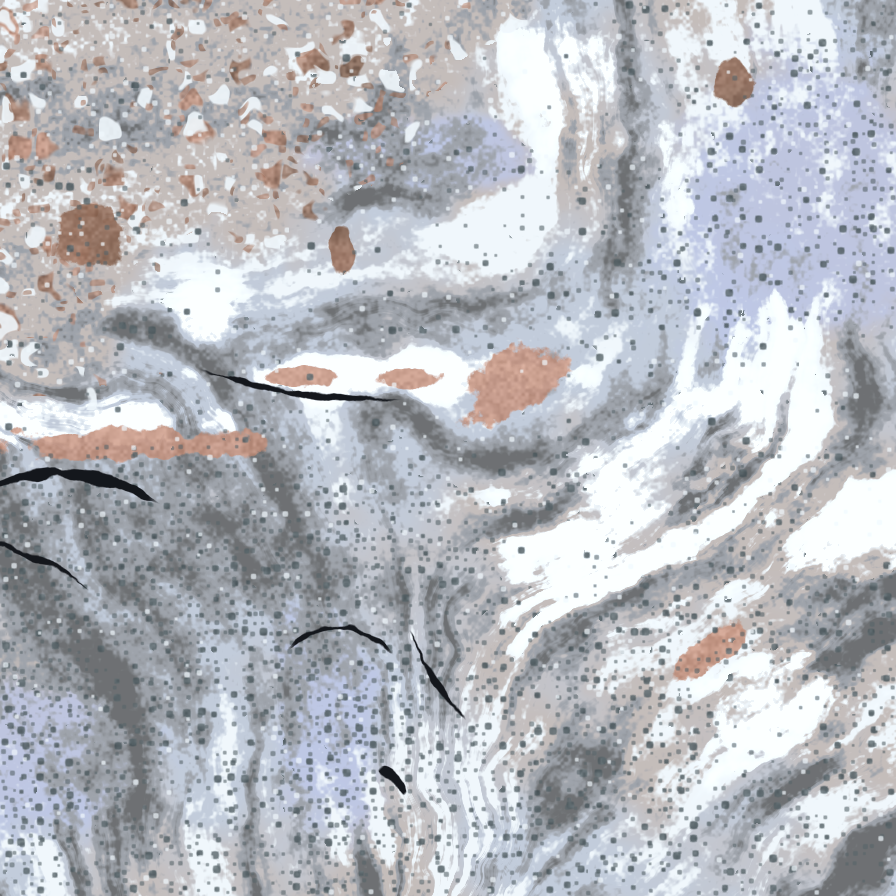
This texture is drawn by a Shadertoy shader. Its source:

```glsl
// Weathered banded rock: pale flowing layers, rusty patches, dark specks and cracks.

const vec3 SLATE = vec3(0.43, 0.44, 0.45);
const vec3 GRAY = vec3(0.62, 0.64, 0.67);
const vec3 PALE_BLUE = vec3(0.76, 0.80, 0.86);
const vec3 LAVENDER = vec3(0.74, 0.78, 0.91);
const vec3 ROSE_GRAY = vec3(0.77, 0.74, 0.73);
const vec3 WHITE = vec3(0.94, 0.97, 0.99);
const vec3 SALMON = vec3(0.77, 0.57, 0.49);
const vec3 BROWN = vec3(0.48, 0.36, 0.29);
const vec3 SPECK = vec3(0.34, 0.39, 0.41);
const vec3 BLACK = vec3(0.08, 0.09, 0.11);
const float BAND_FREQ = 30.0;
const float BAND_CONTRAST = 1.65;
const float WARP = 0.16;
const float GRAIN = 0.17;

// Patches: centre, radii
const vec4 WHITES[7] = vec4[7](
  vec4(0.74, 0.46, 0.22, 0.11), vec4(0.87, 0.22, 0.10, 0.06), vec4(0.96, 0.40, 0.10, 0.06),
  vec4(0.23, 0.64, 0.05, 0.05), vec4(0.08, 0.53, 0.22, 0.03), vec4(0.43, 0.58, 0.22, 0.03),
  vec4(0.66, 0.89, 0.06, 0.12));
const vec4 LAVENDERS[4] = vec4[4](
  vec4(0.90, 0.78, 0.19, 0.17), vec4(0.37, 0.19, 0.08, 0.12),
  vec4(0.46, 0.81, 0.14, 0.05), vec4(0.04, 0.11, 0.13, 0.08));
const vec4 RUSTS[5] = vec4[5](
  vec4(0.57, 0.57, 0.065, 0.034), vec4(0.34, 0.58, 0.034, 0.012), vec4(0.46, 0.577, 0.033, 0.011),
  vec4(0.14, 0.503, 0.15, 0.018), vec4(0.80, 0.277, 0.045, 0.018));
const vec4 CLASTS[3] = vec4[3](
  vec4(0.10, 0.735, 0.038, 0.038), vec4(0.38, 0.725, 0.015, 0.028), vec4(0.82, 0.91, 0.024, 0.028));

// Cracks: start and end, then bend and half width
const vec4 CRACKS[6] = vec4[6](
  vec4(-0.02, 0.455, 0.18, 0.435), vec4(-0.02, 0.395, 0.10, 0.34), vec4(0.22, 0.59, 0.45, 0.555),
  vec4(0.32, 0.275, 0.44, 0.27), vec4(0.46, 0.30, 0.52, 0.195), vec4(0.422, 0.142, 0.452, 0.112));
const vec2 SHAPES[6] = vec2[6](
  vec2(0.026, 0.009), vec2(0.01, 0.004), vec2(-0.012, 0.004),
  vec2(0.026, 0.006), vec2(-0.006, 0.004), vec2(0.004, 0.012));

float hash(vec2 p) {
  vec3 q = fract(p.xyx * 0.1031);
  q += dot(q, q.yzx + 33.33);
  return fract((q.x + q.y) * q.z);
}

float noise(vec2 p) {
  vec2 i = floor(p), f = fract(p);
  f = f * f * (3.0 - 2.0 * f);
  return mix(mix(hash(i), hash(i + vec2(1, 0)), f.x),
             mix(hash(i + vec2(0, 1)), hash(i + 1.0), f.x), f.y);
}

// Layered noise, centred on zero
float fbm(vec2 p) {
  float sum = -0.5, amp = 0.52;
  for (int i = 0; i < 5; i++) {
    sum += amp * noise(p);
    p = p * 2.03 + 19.7;
    amp *= 0.5;
  }
  return sum;
}

// Positive inside an ellipse; those on the right lean upward
float blob(vec2 p, vec4 e) {
  float tilt = 0.6 * smoothstep(0.5, 0.6, e.x), c = cos(tilt), s = sin(tilt);
  vec2 d = p - e.xy;
  return 1.0 - length(vec2(c * d.x + s * d.y, c * d.y - s * d.x) / e.zw);
}

// One jittered, squarish grain per grid cell
float grains(vec2 p, float cells, float chance, float size) {
  vec2 id = floor(p * cells);
  vec2 d = abs(fract(p * cells) - 0.3 - 0.4 * vec2(hash(id + 3.1), hash(id + 47.3)));
  float radius = size * (0.5 + 0.5 * hash(id + 71.9));
  float dist = mix(length(d), max(d.x, d.y), 0.5) - radius;
  float soft = 0.03 + 0.7 * cells / iResolution.y;
  return (1.0 - smoothstep(-soft, soft, dist)) * step(hash(id + 11.7), chance);
}

// Layer coordinate: upright below, slanted at right, hooked above
float layers(vec2 p) {
  float a = p.x - 0.62, b = 0.66 - p.y;
  float hooked = 0.5 * (a + b + sqrt((a - b) * (a - b) + 0.02)) - 0.17;
  vec2 q = p - vec2(0.5, 0.4);
  float lower = mix(q.x + 0.25 * q.y, 0.6 * q.x - 0.8 * q.y, smoothstep(0.43, 0.62, p.x));
  return mix(lower, hooked, smoothstep(0.5, 0.66, p.y));
}

float crack(vec2 p, vec4 ends, vec2 shape) {
  vec2 d = ends.zw - ends.xy, q = p - ends.xy;
  float t = dot(q, d) / dot(d, d), arch = 4.0 * t * (1.0 - t);
  float side = dot(q, vec2(-d.y, d.x)) / length(d);
  float offset = abs(side - shape.x * arch - 0.014 * fbm(p * 28.0));
  float width = shape.y * (0.15 + noise(p * 45.0)) * sqrt(max(arch, 0.0));
  float soft = 1.0 / iResolution.y;
  return smoothstep(0.0, 0.3, arch) * (1.0 - smoothstep(width - soft, width + soft, offset));
}

void mainImage(out vec4 fragColor, in vec2 fragCoord) {
  vec2 p = fragCoord / iResolution.xy;
  vec2 warped = p + WARP * vec2(fbm(p * 4.0), fbm(p * 4.0 + 37.0));
  float band = fbm(vec2(layers(warped) * BAND_FREQ, (p.x + p.y) * 4.0));
  float cloud = fbm(p * 7.0 + 5.0), rough = fbm(p * 38.0);

  // Regions
  float white = -1.0, lavender = -1.0, rust = -1.0, clast = -1.0, ink = 0.0;
  for (int i = 0; i < 7; i++) white = max(white, blob(p, WHITES[i]));
  for (int i = 0; i < 4; i++) lavender = max(lavender, blob(warped, LAVENDERS[i]));
  for (int i = 0; i < 5; i++) rust = max(rust, blob(p, RUSTS[i]));
  for (int i = 0; i < 3; i++) clast = max(clast, blob(p, CLASTS[i]));
  for (int i = 0; i < 6; i++) ink = max(ink, crack(p, CRACKS[i], SHAPES[i]));
  white = smoothstep(-0.05, 0.5, white + 1.8 * band + 0.9 * rough);
  lavender = smoothstep(-0.1, 0.3, lavender + 0.5 * rough);
  float edge = p.x - 0.13 - 1.1 * max(p.y - 0.68, 0.0) + 0.4 * cloud;
  float rubble = smoothstep(0.54, 0.64, p.y) * (1.0 - smoothstep(-0.04, 0.08, edge));
  float murk = smoothstep(-0.1, 0.6, blob(warped, vec4(0.2, 0.34, 0.36, 0.24)));
  float low = 1.0 - smoothstep(0.38, 0.54, p.y);

  // Tone and palette
  float calm = max(0.7 * max(lavender, rubble), 0.6 * murk);
  float grain = noise(p * 250.0) + 0.6 * noise(p * 120.0) - 0.8;
  float tone = 0.52 + BAND_CONTRAST * band * (1.0 - calm) + 0.55 * cloud + 0.4 * rough
    + 0.36 * white - 0.15 * murk - 0.04 * low + GRAIN * grain * (1.0 + 0.7 * rubble);
  float rosy = smoothstep(-0.08, 0.22, fbm(p * 5.0 + 61.0) + 0.35 * rubble + 0.08 * low);
  vec3 middle = mix(mix(PALE_BLUE, ROSE_GRAY, rosy), LAVENDER, 0.8 * lavender);
  vec3 color = mix(SLATE, GRAY, smoothstep(0.1, 0.34, tone));
  color = mix(color, middle, smoothstep(0.34, 0.52, tone));
  color = mix(color, WHITE, smoothstep(0.62, 0.82, tone)) + 0.05 * white * step(0.8, tone);

  // Rust, rubble and large clasts
  color = mix(color, SALMON + 0.1 * grain, 0.85 * smoothstep(0.0, 0.14, rust + 1.3 * rough));
  vec2 ragged = p + 0.02 * vec2(noise(p * 60.0), noise(p * 60.0 + 23.0));
  vec3 stone = mix(BROWN, SALMON, noise(p * 24.0)) + 0.18 * grain;
  color = mix(color, stone, 0.8 * grains(ragged, 24.0, 0.3 * rubble, 0.34));
  color = mix(color, WHITE, 0.9 * grains(ragged, 33.0, 0.35 * rubble, 0.38));
  color = mix(color, stone, 0.65 * grains(ragged, 61.0, 0.28 * rubble, 0.36));
  color = mix(color, mix(stone, BROWN, 0.5), 0.9 * smoothstep(0.0, 0.12, clast + 0.9 * rough));

  // Scattered specks, then cracks
  float chance = 0.1 + 0.26 * low + 0.18 * lavender + 0.16 * murk + 0.5 * cloud;
  chance *= 1.0 - 0.85 * white;
  color = mix(color, SPECK + 0.12 * grain, 0.85 * grains(p, 56.0, chance, 0.25));
  color = mix(color, SPECK, 0.6 * grains(p, 97.0, chance, 0.28));
  color = mix(color, WHITE, 0.7 * grains(p, 83.0, 0.08 + 0.1 * rubble, 0.27));
  fragColor = vec4(clamp(mix(color, BLACK, ink), 0.0, 1.0), 1.0);
}
```
